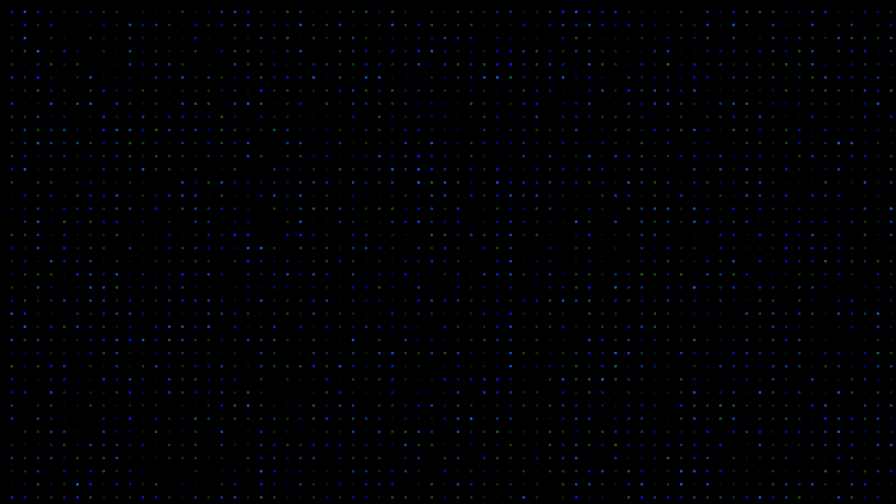
A Shadertoy shader for this pattern:

```glsl
const float ROWS = 38.4;                   // cells over the canvas height
const vec2 GRID_SHIFT = vec2(0.6, 0.0);    // places the first column
const float DOT_RADIUS = 0.11;             // in cells

const vec3 BLUE = vec3(0.07, 0.05, 0.98);
const vec3 AZURE = vec3(0.06, 0.36, 0.86);
const vec3 GREEN = vec3(0.09, 0.38, 0.15);

float hash(vec2 p, float seed) {
    vec3 q = fract(vec3(p.xyx) * 0.1031 + seed * 0.137);
    q += dot(q, q.yzx + 33.33);
    return fract((q.x + q.y) * q.z);
}

vec2 gradient(vec2 corner) {
    float angle = 6.2832 * hash(corner, 7.0);
    return vec2(cos(angle), sin(angle));
}

float gradientNoise(vec2 p) {
    vec2 i = floor(p);
    vec2 f = p - i;
    vec2 u = f * f * f * (f * (f * 6.0 - 15.0) + 10.0);
    vec2 e = vec2(1.0, 0.0);
    float low = mix(dot(gradient(i), f), dot(gradient(i + e), f - e), u.x);
    float high = mix(dot(gradient(i + e.yx), f - e.yx),
                     dot(gradient(i + 1.0), f - 1.0), u.x);
    return mix(low, high, u.y);
}

// Each cell is blue, azure or green, with a slight drift in hue
vec3 cellColour(vec2 cell) {
    float pick = hash(cell, 1.0);
    vec3 colour = mix(BLUE, AZURE, smoothstep(0.30, 0.45, pick));
    return mix(colour, GREEN, smoothstep(0.70, 0.80, pick));
}

// Random brightness per cell, dimmed in broad patches
float cellBrightness(vec2 cell) {
    float level = mix(0.08, 1.0, hash(cell, 2.0));
    float patchLevel = 0.85 + 0.6 * gradientNoise(cell * 0.23);
    return clamp(level * patchLevel, 0.0, 1.0);
}

float disc(vec2 p, float radius, float softness) {
    return 1.0 - smoothstep(radius - softness, radius + softness, length(p));
}

void mainImage(out vec4 fragColor, in vec2 fragCoord) {
    float pixel = ROWS / iResolution.y;
    vec2 grid = fragCoord * pixel + GRID_SHIFT;
    vec2 cell = floor(grid);
    vec2 local = grid - cell - 0.5;

    float dotMask = disc(local, DOT_RADIUS, 0.5 * pixel);
    vec3 colour = cellColour(cell) * cellBrightness(cell) * dotMask;
    fragColor = vec4(colour, 1.0);
}
```
